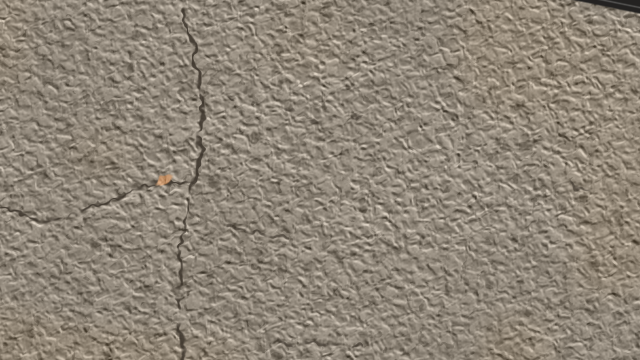
Write a Shadertoy shader that draws this texture.

```glsl
// Weathered pitted stone paving: fine value noise is lit as a relief from the
// upper right, with scattered dark pits and rough broken cracks. A dry leaf lies
// at the joint and a dark cord crosses the upper right corner.

#define GRAIN_FREQ vec2(66.0, 80.0)
#define LIGHT_STEP vec2(0.0030, 0.0062)
#define RELIEF 0.205
#define PIT_SHADE 0.06
#define DEEP_PITS 0.11
#define MEAN_TONE 0.537
#define MOTTLE 0.05
#define FINE_GRAIN 0.07
#define CRACK_COLOR vec3(0.23, 0.20, 0.165)
#define LEAF_COLOR vec3(0.76, 0.57, 0.41)
#define CORD_COLOR vec3(0.14, 0.135, 0.13)

float hash(vec2 p) {
    return fract(sin(dot(p, vec2(127.1, 311.7))) * 43758.5453);
}

float noise(vec2 p) {
    vec2 cell = floor(p), f = fract(p);
    f = f * f * (3.0 - 2.0 * f);
    float low = mix(hash(cell), hash(cell + vec2(1, 0)), f.x);
    float high = mix(hash(cell + vec2(0, 1)), hash(cell + vec2(1, 1)), f.x);
    return mix(low, high, f.y);
}

mat2 rotation(float a) {
    float c = cos(a), s = sin(a);
    return mat2(c, s, -s, c);
}

vec2 jitter(vec2 p) {
    return vec2(noise(p), noise(p + 40.0)) - 0.5;
}

// Rounded stone surface (1) with irregular pits (0)
float surfaceHeight(vec2 p) {
    vec2 q = rotation(0.22) * p * GRAIN_FREQ;
    q += 1.1 * jitter(q * 0.6 + 7.0);
    float coarse = noise(q);
    float fine = noise(rotation(0.9) * q * 1.8 + 13.0);
    return smoothstep(0.17, 0.77, 0.62 * coarse + 0.38 * fine);
}

// Soft-edged band around a line, at least one pixel wide
float band(float d, float halfWidth, float px) {
    float soft = max(px, 0.003);
    return 1.0 - smoothstep(halfWidth - soft, halfWidth + soft, abs(d));
}

float segmentDistance(vec2 p, vec2 a, vec2 b) {
    vec2 ab = b - a;
    return length(p - a - ab * clamp(dot(p - a, ab) / dot(ab, ab), 0.0, 1.0));
}

// x: dark opening, y: pale worn edge
vec2 crackMasks(vec2 p, float px) {
    float gaps = 0.55 * noise(p * 24.0 + 5.0) + 0.45 * noise(p * 62.0 + 17.0);
    vec2 q = p + 0.018 * jitter(p * 24.0) + 0.016 * jitter(p * 70.0 + 3.0);

    // Long upright joint, wider and less broken in its upper half
    float jointD = q.x - 0.527 - 0.03 * sin(6.5 * (q.y - 0.43));
    float upper = smoothstep(0.35, 0.6, p.y);
    float jointWidth = mix(0.001, 0.0015, upper) + 0.006 * gaps;
    float dark = band(jointD, jointWidth, px) * smoothstep(0.3, 0.6, gaps + 0.16 * upper);
    float pale = band(jointD + 0.011, 0.004, px) * 0.6;

    // Branch running to the left edge
    float branchY = 0.385 + 0.11 * smoothstep(0.1, 0.5, q.x)
                  + 0.035 * (1.0 - smoothstep(0.0, 0.13, q.x));
    float branchD = q.y - branchY;
    float side = 1.0 - smoothstep(0.51, 0.54, p.x);
    dark = max(dark, side * band(branchD, 0.0032, px) * smoothstep(0.27, 0.6, gaps));
    pale = max(pale, side * band(branchD + 0.012, 0.005, px));

    // Short seams of joined pits, each given as start and end
    vec4 seams[5] = vec4[5](
        vec4(0.62, 0.735, 0.86, 0.68), vec4(0.86, 0.665, 1.00, 0.68),
        vec4(0.63, 0.375, 0.79, 0.34), vec4(1.59, 0.48, 1.78, 0.455),
        vec4(0.77, 0.05, 1.00, 0.035));
    for (int i = 0; i < 5; i++) {
        float d = segmentDistance(q, seams[i].xy, seams[i].zw);
        float below = segmentDistance(q + vec2(0.0, 0.011), seams[i].xy, seams[i].zw);
        dark = max(dark, 0.75 * band(d, 0.0045, px) * smoothstep(0.38, 0.62, gaps));
        pale = max(pale, 0.5 * band(below, 0.004, px));
    }
    return vec2(dark, pale);
}

void mainImage(out vec4 fragColor, in vec2 fragCoord) {
    vec2 p = fragCoord / iResolution.y;
    float px = 1.0 / iResolution.y;

    // Lit relief, scattered deep pits and broad variation
    float height = surfaceHeight(p);
    float slope = height - surfaceHeight(p + LIGHT_STEP);
    float broad = noise(p * 5.0 + 3.0) * 0.6 + noise(p * 13.0 + 9.0) * 0.4 - 0.5;
    float nearJoint = exp(-18.0 * abs(p.x - 0.56));
    vec2 pitPos = p * vec2(58.0, 70.0) + 0.9 * jitter(p * 90.0);
    float pit = smoothstep(0.66, 0.92, noise(pitPos + 50.0) + 0.06 * nearJoint);
    float tone = MEAN_TONE + RELIEF * slope * (1.0 + 0.5 * broad);
    tone += PIT_SHADE * (height - 0.55) + MOTTLE * broad - DEEP_PITS * pit;
    tone += FINE_GRAIN * (noise(p * 190.0) - 0.5);

    // Cracks and their worn edges
    vec2 crack = crackMasks(p, px);
    tone += 0.06 * crack.y;
    vec3 color = vec3(tone * 1.02 + 0.025, tone, tone * 0.98 - 0.04);
    float stain = smoothstep(0.45, 0.85, noise(p * 3.5 + 21.0));
    color += stain * vec3(0.010, 0.0, -0.014);
    color = mix(color, CRACK_COLOR, 0.85 * crack.x);

    // Dry leaf
    vec2 leaf = rotation(-0.5) * (p - vec2(0.457, 0.5));
    float leafD = length(leaf * vec2(1.0, 1.7)) - 0.029 + 0.014 * noise(p * 70.0);
    float leafMask = 1.0 - smoothstep(-0.003, 0.003 + px, leafD);
    color = mix(color, LEAF_COLOR + 0.6 * (tone - MEAN_TONE), leafMask);

    // Cord with a lighter strand
    float cordD = p.y - 1.0 + 0.204 * (p.x - 1.586);
    vec3 cord = CORD_COLOR + 0.2 * band(cordD - 0.018, 0.002, px);
    color = mix(color, cord, smoothstep(-0.002, 0.002 + px, cordD));

    fragColor = vec4(clamp(color, 0.0, 1.0), 1.0);
}
```
